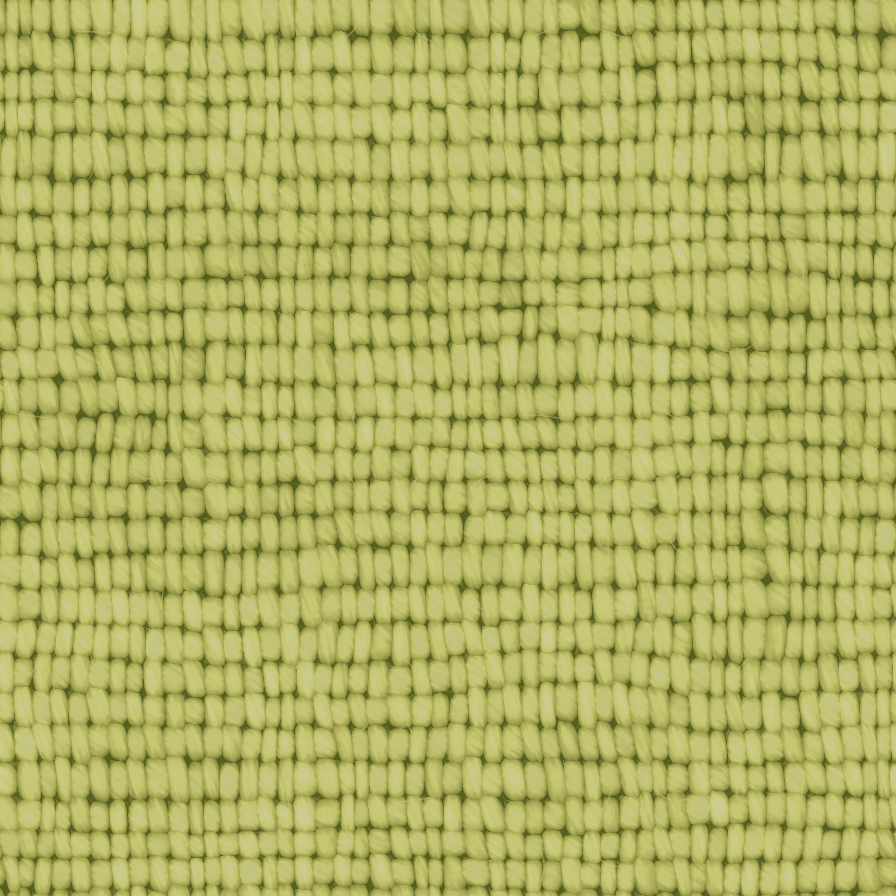
Write a WebGL 2 fragment shader that draws this texture.

```glsl
#version 300 es
precision highp float;
// Draws a plain-woven linen cloth in yellow-green with uneven, fibrous threads.

uniform vec2 u_resolution;
out vec4 fragColor;

// Weave: threads across and down, and half sizes of the visible thread floats in cells
const vec2 THREADS = vec2(48.0, 26.0);
const vec2 WARP_SIZE = vec2(0.56, 0.63);
const vec2 WEFT_SIZE = vec2(0.62, 0.52);
const float ROUNDNESS = 2.6;
const float SIZE_VARIATION = 0.2;
const float THREAD_LEAN = 0.16;
const vec2 WOBBLE = vec2(0.7, 0.55);

// Surface
const float FIBRE_CONTRAST = 0.34;
const float TONE_VARIATION = 0.14;
const float HAIR_GRID = 14.0;
const float HAIR_WIDTH = 0.022;
const float HAIR_SHARE = 0.4;

// Colours from the gaps up to the crowns of the threads
const vec3 GAP = vec3(0.33, 0.37, 0.12);
const vec3 SHADOW = vec3(0.45, 0.47, 0.19);
const vec3 DIM = vec3(0.58, 0.59, 0.27);
const vec3 BODY = vec3(0.68, 0.68, 0.35);
const vec3 LIGHT = vec3(0.78, 0.78, 0.45);
const vec3 PALE = vec3(0.80, 0.80, 0.56);
const vec3 FADED = vec3(0.74, 0.74, 0.46);

float hash(vec2 p) {
    vec3 a = fract(p.xyx * 0.1031);
    a += dot(a, a.yzx + 33.33);
    return fract((a.x + a.y) * a.z);
}

// Value noise that repeats after the given period
float noise(vec2 p, vec2 period) {
    vec2 i = floor(p), f = fract(p);
    f = f * f * (3.0 - 2.0 * f);
    vec2 a = mod(i, period), b = mod(i + 1.0, period);
    return mix(mix(hash(a), hash(vec2(b.x, a.y)), f.x),
               mix(hash(vec2(a.x, b.y)), hash(b), f.x), f.y);
}

float tiledNoise(vec2 uv, vec2 count) {
    return noise(uv * count, count);
}

// Streaks that run along a thread float, with a slight twist
float fibres(vec2 q, vec2 id, bool isWarp) {
    vec2 p = isWarp ? vec2(q.x * 5.0 + q.y * 2.0, q.y * 1.6)
                    : vec2(q.x * 1.6, q.y * 8.0 + q.x * 3.0);
    p += id * 7.0 + 20.0;
    return 0.65 * noise(p, vec2(4096.0)) + 0.35 * noise(p * 2.1, vec2(4096.0));
}

vec3 clothRamp(float t) {
    vec3 c = mix(GAP, SHADOW, smoothstep(0.0, 0.14, t));
    c = mix(c, DIM, smoothstep(0.12, 0.34, t));
    c = mix(c, BODY, smoothstep(0.32, 0.54, t));
    c = mix(c, LIGHT, smoothstep(0.52, 0.76, t));
    return mix(c, PALE, smoothstep(0.76, 0.98, t));
}

// Stray curved hairs, each kept inside its own grid cell
float strayHair(vec2 uv) {
    vec2 g = uv * HAIR_GRID, id = floor(g), q = fract(g) - 0.5;
    float angle = 6.2832 * hash(id + 51.0);
    vec2 r = mat2(cos(angle), -sin(angle), sin(angle), cos(angle)) * q;
    float curve = (hash(id + 83.0) - 0.5) * 3.0 * r.x * r.x;
    float line = smoothstep(HAIR_WIDTH, 0.0, abs(r.y - curve));
    return line * smoothstep(0.38, 0.2, abs(r.x)) * step(hash(id + 7.0), HAIR_SHARE);
}

void main() {
    vec2 uv = gl_FragCoord.xy / u_resolution;

    // Uneven spacing of the threads
    vec2 drift = vec2(tiledNoise(uv, vec2(24.0, 9.0)), tiledNoise(uv + 0.37, vec2(5.0, 13.0)));
    vec2 p = uv * THREADS + WOBBLE * (drift - 0.5);
    vec2 base = floor(p);

    // The highest float among the neighbouring crossings is the visible one
    float height = -1.0;
    vec2 local = vec2(0.0), topId = vec2(0.0);
    bool topIsWarp = false;
    for (int y = -1; y <= 1; y++) {
        for (int x = -1; x <= 1; x++) {
            vec2 cell = base + vec2(x, y);
            vec2 id = mod(cell, THREADS);
            bool isWarp = mod(id.x + id.y, 2.0) < 0.5;
            vec2 vary = vec2(hash(id + 11.0), hash(id + 67.0)) - 0.5;
            vec2 q = p - cell - 0.5 - 0.12 * vary.yx;
            if (isWarp) q.x += THREAD_LEAN * q.y * (1.0 + 2.0 * vary.x);
            vec2 size = (isWarp ? WARP_SIZE : WEFT_SIZE) * (1.0 + SIZE_VARIATION * vary);
            vec2 e = pow(abs(q / size), vec2(ROUNDNESS));
            float h = 1.0 - e.x - e.y;
            if (h > height) {
                height = h;
                local = q;
                topId = id;
                topIsWarp = isWarp;
            }
        }
    }

    // Tone from height, side light, fibres and wear
    float tone = 0.82 * pow(max(height, 0.0), 0.62) + 0.08 * (local.y - local.x);
    tone += FIBRE_CONTRAST * (fibres(local, topId, topIsWarp) - 0.5);
    tone += TONE_VARIATION * (hash(topId + 29.0) - 0.5);
    tone += TONE_VARIATION * (tiledNoise(uv, vec2(7.0)) - 0.5);
    tone += 0.08 * (tiledNoise(uv, vec2(230.0)) - 0.5);

    vec3 color = clothRamp(tone);
    float fade = (topIsWarp ? 0.1 : 0.55) * smoothstep(0.45, 0.9, height);
    color = mix(color, FADED, fade * hash(topId + 41.0));
    color = mix(color, LIGHT, 0.5 * strayHair(uv));
    fragColor = vec4(color, 1.0);
}
```
